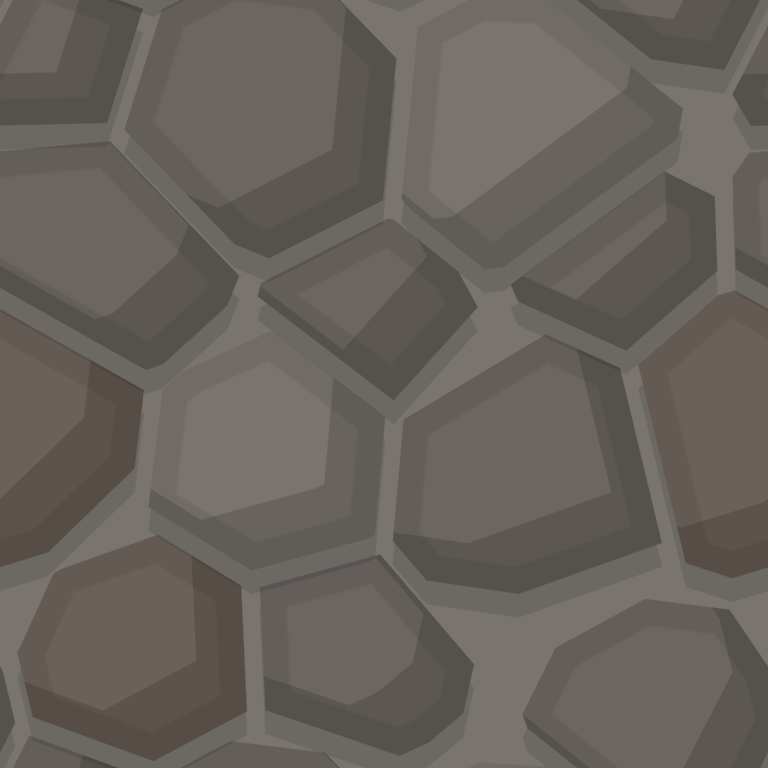
Reproduce this texture procedurally as a WebGL 1 fragment shader.

```glsl
precision highp float;
// Flat-shaded cobblestones with bevelled facets and drop shadows, tiling seamlessly.

uniform vec2 u_resolution;

#define GRID vec2(3.0, 4.0)           // stones per tile, rows must be even
#define JITTER 0.7                    // scatter of the stone centres
#define SIZE_SPREAD 0.03              // how much large stones push small ones
#define HALF_GAP 0.012                // half the width of the tightest joints
#define CUT_RADIUS vec2(0.192, 0.152) // reach of the planes that clip corners
#define TILT 1.4                      // range of stone directions in radians
#define BEVEL 0.034                   // width of the rim facet
#define SHADOW_DROP vec2(0.0, 0.031)
#define SHADE_SHIFT vec2(0.066, -0.066)
#define GROUND vec3(0.475, 0.455, 0.435)
#define GREY vec3(0.420, 0.400, 0.382)
#define BROWN vec3(0.420, 0.380, 0.353)

const float TAU = 6.2831853;

vec3 hash3(vec2 p) {
  vec3 q = vec3(dot(p, vec2(127.1, 311.7)),
                dot(p, vec2(269.5, 183.3)),
                dot(p, vec2(419.2, 371.9)));
  return fract(sin(q + 1.7) * 4375.85);
}

// Wraps an id to exact whole numbers, so that both sides of a seam agree.
vec2 wrapId(vec2 id) {
  return floor(id + 0.5 - GRID * floor((id + 0.5) / GRID));
}

// Stone centre in xy and its power weight in z.
vec3 site(vec2 id) {
  vec3 h = hash3(wrapId(id));
  float stagger = 0.5 * (wrapId(id).y - 2.0 * floor(wrapId(id).y * 0.5 + 0.1));
  vec2 centre = id + vec2(stagger, 0.0) + 0.5 + JITTER * (h.xy - 0.5);
  return vec3(centre / GRID, SIZE_SPREAD * h.z);
}

float power(vec2 p, vec3 s) {
  vec2 d = p - s.xy;
  return dot(d, d) - s.z;
}

// Id of the weighted Voronoi cell that holds p.
vec2 cellAt(vec2 p) {
  vec2 base = floor(p * GRID), best = base;
  float least = 1e3;
  for (int j = -2; j <= 2; j++) {
    for (int i = -2; i <= 2; i++) {
      vec2 id = base + vec2(float(i), float(j));
      float d = power(p, site(id));
      if (d < least) { least = d; best = id; }
    }
  }
  return best;
}

// Signed distance to one stone: its shrunken cell, clipped by a tilted polygon.
float stoneDistance(vec2 p, vec2 id) {
  vec3 own = site(id);
  float ownPower = power(p, own);
  float d = -1.0;
  for (int j = -2; j <= 2; j++) {
    for (int i = -2; i <= 2; i++) {
      if (i == 0 && j == 0) continue;
      vec3 other = site(id + vec2(float(i), float(j)));
      float edge = (ownPower - power(p, other)) / (2.0 * distance(own.xy, other.xy));
      d = max(d, edge + HALF_GAP);
    }
  }
  vec3 shape = hash3(wrapId(id) + 31.0);
  float tilt = TILT * (shape.x - 0.5);
  float stretch = mix(0.95, 1.15, shape.y);
  vec2 radii = CUT_RADIUS * vec2(stretch, 1.0 / stretch);
  radii *= 0.87 + 0.26 * own.z / SIZE_SPREAD;
  for (int k = 0; k < 8; k++) {
    vec3 h = hash3(wrapId(id) + 7.3 * float(k + 1));
    float angle = (float(k) + 0.6 * h.x) * TAU / 8.0;
    float reach = length(vec2(cos(angle), sin(angle)) * radii) * mix(0.9, 1.12, h.y);
    vec2 normal = vec2(cos(angle + tilt), sin(angle + tilt));
    d = max(d, dot(p - own.xy, normal) - reach);
  }
  return d;
}

// Spreads a few brown and pale stones evenly among the grey ones.
vec3 stoneColor(vec2 id) {
  vec2 cell = wrapId(id);
  float kind = mod((cell.x + GRID.x * cell.y) * 5.0 + 0.5, GRID.x * GRID.y);
  return kind < 2.0 ? BROWN : (kind < 4.0 ? GROUND : GREY);
}

float inside(float d, float blur) {
  return clamp(0.5 - d / blur, 0.0, 1.0);
}

void main() {
  vec2 p = gl_FragCoord.xy / u_resolution;
  float pixel = 1.25 / min(u_resolution.x, u_resolution.y);
  vec2 id = cellAt(p);
  vec2 casterId = cellAt(p + SHADOW_DROP);
  float d = stoneDistance(p, id);
  float shadow = inside(stoneDistance(p + SHADOW_DROP, casterId), pixel);

  // Facets: a shifted copy of the stone is lit, an inset copy is the top.
  float lit = inside(stoneDistance(p + SHADE_SHIFT, id), pixel);
  float top = inside(d + BEVEL, pixel + 0.003);
  vec3 stone = stoneColor(id) * mix(0.925, 1.0, top);
  stone *= mix(vec3(0.855, 0.855, 0.845), vec3(1.0), lit);

  // Shadows fall on the ground and on neighbouring stones.
  float onNeighbour = distance(id, casterId) > 0.5 ? shadow : 0.0;
  stone *= 1.0 - 0.105 * onNeighbour;
  vec3 ground = GROUND * (1.0 - 0.105 * shadow);
  gl_FragColor = vec4(mix(ground, stone, inside(d, pixel)), 1.0);
}
```
